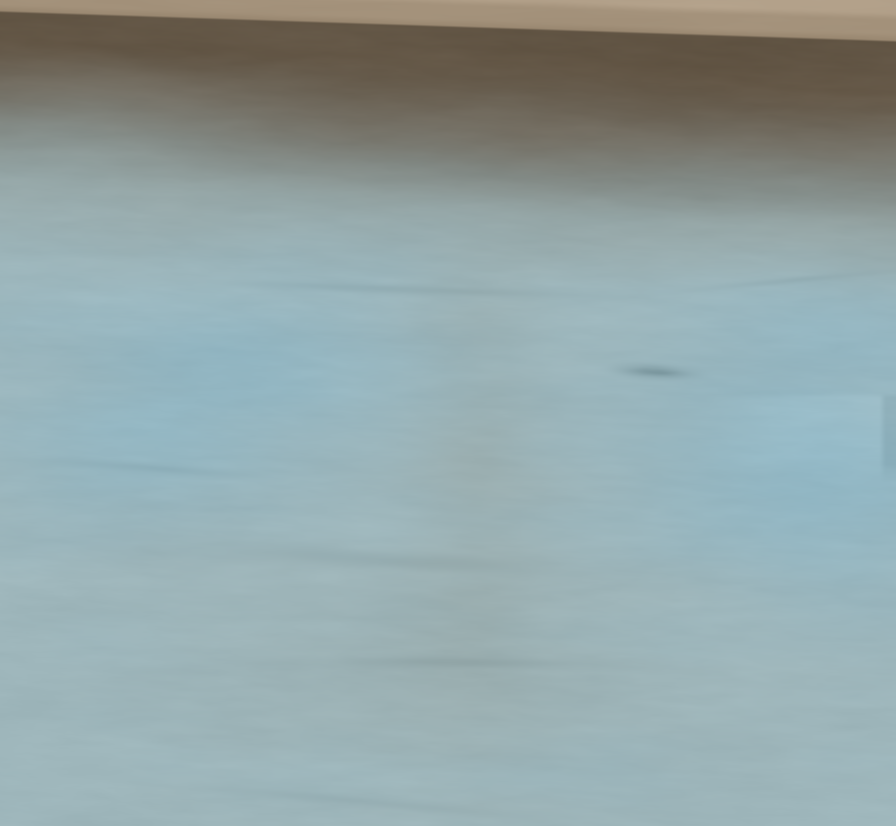
Reproduce this texture procedurally as a WebGL 2 fragment shader.

```glsl
#version 300 es
precision highp float;
uniform vec2 u_resolution;
out vec4 fragColor;

const vec3 BEAM = vec3(0.64, 0.57, 0.48);
const vec3 BEAM_LIGHT = vec3(0.70, 0.63, 0.54);
const vec3 BROWN = vec3(0.385, 0.335, 0.27);
const vec3 TAUPE = vec3(0.45, 0.43, 0.385);
const vec3 GREY = vec3(0.51, 0.535, 0.515);
const vec3 MIST = vec3(0.58, 0.645, 0.645);
const vec3 PALE = vec3(0.62, 0.715, 0.735);
const vec3 CYAN = vec3(0.565, 0.715, 0.77);
const vec3 SILVER = vec3(0.605, 0.68, 0.685);

vec2 hashGradient(vec2 cell) {
    vec3 p = fract(cell.xyx * vec3(0.1031, 0.1030, 0.0973));
    p += dot(p, p.yzx + 33.33);
    return fract((p.xx + p.yz) * p.zy) * 2.0 - 1.0;
}

float gradientNoise(vec2 p) {
    vec2 i = floor(p), f = fract(p);
    vec2 w = f * f * f * (f * (f * 6.0 - 15.0) + 10.0);
    float a = dot(hashGradient(i), f);
    float b = dot(hashGradient(i + vec2(1, 0)), f - vec2(1, 0));
    float c = dot(hashGradient(i + vec2(0, 1)), f - vec2(0, 1));
    float d = dot(hashGradient(i + vec2(1, 1)), f - vec2(1, 1));
    return mix(mix(a, b, w.x), mix(c, d, w.x), w.y);
}

float fbm(vec2 p, int octaves) {
    float sum = 0.0, amplitude = 0.5;
    for (int i = 0; i < octaves; i++) {
        sum += amplitude * gradientNoise(p);
        p = mat2(0.98, 0.17, -0.17, 0.98) * p * 2.03 + 17.3;
        amplitude *= 0.5;
    }
    return sum;
}

// Soft elliptical spot, 1 at its centre
float spot(vec2 p, vec2 center, vec2 radius) {
    vec2 q = (p - center) / radius;
    return exp(-dot(q, q));
}

// Thin, slightly sloping mark
float streak(vec2 p, vec2 center, vec2 radius, float slope) {
    p.y -= slope * (p.x - center.x);
    return spot(p, center, radius);
}

// Shadow under the beam fading down into the pale wall
vec3 shadowRamp(float depth) {
    vec3 c = mix(BROWN, TAUPE, smoothstep(0.045, 0.115, depth));
    c = mix(c, GREY, smoothstep(0.10, 0.165, depth));
    c = mix(c, MIST, smoothstep(0.145, 0.225, depth));
    return mix(c, PALE, smoothstep(0.20, 0.32, depth));
}

vec3 wallColor(vec2 uv, vec2 p, float depth) {
    // Uneven shadow depth
    float drift = fbm(p * vec2(2.5, 9.0) + 4.0, 4);
    float reach = depth + 0.035 * drift;
    reach += 0.018 * (1.0 - smoothstep(0.0, 0.45, uv.x));
    reach -= 0.022 * spot(uv, vec2(0.62, 0.79), vec2(0.22, 0.10));
    reach -= 0.012 * smoothstep(0.75, 1.0, uv.x);
    vec3 color = shadowRamp(reach);

    // Broad tints
    float open = smoothstep(0.18, 0.34, depth);
    float cyan = 0.75 * spot(uv, vec2(0.26, 0.56), vec2(0.23, 0.11));
    cyan += 0.40 * spot(uv, vec2(0.13, 0.43), vec2(0.18, 0.09));
    cyan += 0.85 * spot(uv, vec2(0.93, 0.44), vec2(0.22, 0.15));
    cyan += 0.35 * spot(uv, vec2(0.92, 0.60), vec2(0.18, 0.06));
    float silver = 0.8 * spot(uv, vec2(0.53, 0.50), vec2(0.075, 0.32));
    silver += 0.55 * spot(uv, vec2(0.50, 0.18), vec2(0.28, 0.16));
    color = mix(color, SILVER, open * min(silver, 1.0));
    color = mix(color, CYAN, open * clamp(cyan + 0.5 * drift, 0.0, 1.0));

    // Brushed grain
    vec2 grainPoint = vec2(p.x, p.y + 0.03 * p.x);
    float bands = fbm(grainPoint * vec2(3.0, 18.0), 4);
    float grain = fbm(grainPoint * vec2(16.0, 85.0) + 9.0, 3);
    color += 0.045 * bands + 0.026 * grain;

    // Dark marks
    float marks = 0.11 * streak(uv, vec2(0.73, 0.550), vec2(0.035, 0.007), -0.06);
    marks += 0.035 * streak(uv, vec2(0.44, 0.650), vec2(0.17, 0.005), -0.04);
    marks += 0.035 * streak(uv, vec2(0.43, 0.322), vec2(0.16, 0.010), -0.06);
    marks += 0.035 * streak(uv, vec2(0.51, 0.198), vec2(0.12, 0.006), -0.01);
    marks += 0.035 * streak(uv, vec2(0.17, 0.433), vec2(0.10, 0.006), -0.08);
    marks += 0.025 * streak(uv, vec2(0.40, 0.030), vec2(0.15, 0.006), -0.10);
    marks += 0.030 * streak(uv, vec2(0.88, 0.660), vec2(0.09, 0.004), 0.10);
    color -= marks * (1.0 + 1.2 * grain);

    // Faint raised panel at the right
    float band = smoothstep(0.41, 0.45, uv.y) * (1.0 - smoothstep(0.517, 0.525, uv.y));
    color += 0.020 * band * smoothstep(0.77, 0.87, uv.x);
    color -= 0.055 * band * smoothstep(0.980, 0.990, uv.x);
    return color;
}

vec3 beamColor(vec2 p, float height) {
    vec3 color = mix(BEAM, BEAM_LIGHT, smoothstep(0.024, 0.036, height));
    color -= 0.035 * (1.0 - smoothstep(0.0, 0.010, height));
    return color + 0.025 * fbm(p * vec2(5.0, 50.0), 3);
}

void main() {
    vec2 uv = gl_FragCoord.xy / u_resolution;
    vec2 p = vec2(uv.x * 512.0 / 472.0, uv.y);
    float beamEdge = 0.986 - 0.036 * uv.x;
    float depth = beamEdge - uv.y;
    float softness = max(0.0018, 0.75 / u_resolution.y);
    vec3 wall = wallColor(uv, p, depth);
    vec3 beam = beamColor(p, -depth);
    vec3 color = mix(beam, wall, smoothstep(-softness, softness, depth));
    fragColor = vec4(clamp(color, 0.0, 1.0), 1.0);
}
```
